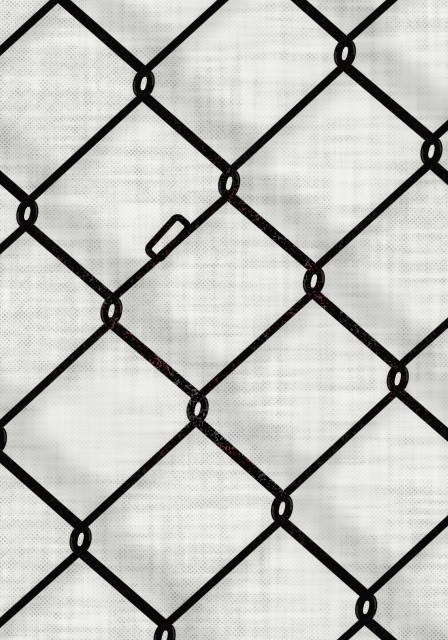
Write a Shadertoy shader that draws this pattern.

```glsl
// Black chain-link fence in front of a pale woven wall with soft shadows.
// A skewed lattice places the knots; capsule distances make the wires, tilted
// ellipses the knots, and noise the weave, blotches, scuffs and rust.

// Lengths are in canvas heights, origin at the lower left
const vec2 ORIGIN = vec2(0.3073, 0.3594);       // one knot of the lattice
const vec2 STEP_DOWN = vec2(0.1323, -0.1536);   // along the thick wires
const vec2 STEP_UP = vec2(0.1827, 0.2018);      // along the thin wires
const float JITTER = 0.0016;
const float THICK = 0.0082;                     // half widths
const float THIN = 0.0061;
const vec2 KNOT_RADII = vec2(0.0105, 0.0172);
const float KNOT_WIRE = 0.0063;
const float KNOT_TILT = 0.22;
const vec2 JOIN = vec2(0.001, 0.0185);          // knot centre to wire end
const vec2 CLIP_CENTRE = vec2(0.2625, 0.628);
const vec2 CLIP_HALF = vec2(0.036, 0.0130);
const float CLIP_WIRE = 0.0052;
const vec2 SHADOW_SHIFT = vec2(0.042, 0.022);
const float SHADOW_BLUR = 0.047;
const float WEAVE = 300.0;
const vec2 WORN_CENTRE = vec2(0.37, 0.47);
const vec3 WALL = vec3(0.925, 0.925, 0.915);
const vec3 INK = vec3(0.030, 0.025, 0.025);
const vec3 SCUFF = vec3(0.31, 0.30, 0.30);
const vec3 RUST = vec3(0.42, 0.18, 0.15);
const float PI = 3.14159265;

float hash(vec2 p) {
    vec3 q = fract(vec3(p.xyx) * 0.1031);
    q += dot(q, q.yzx + 33.33);
    return fract((q.x + q.y) * q.z);
}

float noise(vec2 p) {
    vec2 i = floor(p), f = fract(p);
    f = f * f * (3.0 - 2.0 * f);
    return mix(mix(hash(i), hash(i + vec2(1, 0)), f.x),
               mix(hash(i + vec2(0, 1)), hash(i + vec2(1, 1)), f.x), f.y);
}

float fbm(vec2 p) {
    float sum = 0.0, amp = 0.5;
    for (int i = 0; i < 4; i++) {
        sum += amp * noise(p);
        p = p * 2.03 + 17.1;
        amp *= 0.5;
    }
    return sum / 0.9375;
}

mat2 rotation(float a) { return mat2(cos(a), sin(a), -sin(a), cos(a)); }

float segment(vec2 p, vec2 a, vec2 b) {
    vec2 d = b - a;
    return length(p - a - d * clamp(dot(p - a, d) / dot(d, d), 0.0, 1.0));
}

float ellipse(vec2 p, vec2 r) {
    float f = length(p / r);
    return f * (f - 1.0) / max(length(p / (r * r)), 1e-4);
}

vec2 knotAt(vec2 id) {
    vec2 wobble = vec2(hash(id + 40.0), hash(id + 71.0)) - 0.5;
    return ORIGIN + mat2(STEP_DOWN, STEP_UP) * id + 2.0 * JITTER * wobble;
}

// Distances to the centre lines: x thick wire, y thin wire, z knot ring.
// w is the pale seam where one strand of the knot crosses the other.
vec4 fence(vec2 p) {
    vec2 cell = round(inverse(mat2(STEP_DOWN, STEP_UP)) * (p - ORIGIN));
    vec4 d = vec4(1.0, 1.0, 1.0, 0.0);
    for (int j = -1; j <= 1; j++)
    for (int i = -1; i <= 1; i++) {
        vec2 id = cell + vec2(i, j);
        vec2 k = knotAt(id);
        d.x = min(d.x, segment(p, k - JOIN, knotAt(id + vec2(1, 0)) + JOIN));
        d.y = min(d.y, segment(p, k - JOIN, knotAt(id - vec2(0, 1)) + JOIN));
        vec2 q = rotation(KNOT_TILT) * (p - k);
        float ring = ellipse(q, KNOT_RADII);
        d.z = min(d.z, abs(ring));
        float seam = 1.0 - smoothstep(0.0004, 0.0018, abs(ring - 0.0035));
        d.w = max(d.w, seam * smoothstep(0.004, 0.011, q.x * sign(q.y)));
    }
    return d;
}

// Rounded wire frame hanging on one thin wire
float clipFrame(vec2 p) {
    vec2 along = normalize(STEP_UP);
    vec2 q = p - CLIP_CENTRE;
    q = abs(vec2(dot(q, along), dot(q, vec2(-along.y, along.x))));
    q -= CLIP_HALF - 0.008;
    return abs(length(max(q, 0.0)) + min(max(q.x, q.y), 0.0) - 0.008);
}

vec3 wall(vec2 p) {
    float blotch = fbm(p * 6.0 + 3.0);
    float streak = 0.6 * fbm(p * vec2(9.0, 130.0)) + 0.4 * fbm(p * vec2(110.0, 7.0));
    float worn = smoothstep(0.40, 0.66, 0.5 * blotch + 0.5 * streak);
    vec2 w = p * WEAVE * PI + 1.5 * noise(p * 60.0);
    float dots = smoothstep(-0.1, 0.8, sin(w.x) * sin(w.y));
    float tone = 0.05 * (blotch - 0.5) - 0.10 * (streak - 0.5);
    tone -= worn * (0.03 + 0.17 * dots * noise(p * 150.0)) + 0.025 * dots;
    return WALL + tone;
}

void mainImage(out vec4 fragColor, in vec2 fragCoord) {
    vec2 p = fragCoord / iResolution.y;
    float px = 0.75 / iResolution.y;
    // Wall and shadows
    vec4 shade = fence(p - SHADOW_SHIFT);
    float shadow = 1.0 - smoothstep(0.004, SHADOW_BLUR, shade.x);
    shadow = max(shadow, 0.55 * (1.0 - smoothstep(0.0, 0.03, shade.y)));
    vec4 d = fence(p);
    float clipD = clipFrame(p);
    float contact = min(min(d.x, d.y), min(d.z, clipD));
    vec3 col = wall(p) - 0.10 * shadow - 0.09 * exp(-contact * 90.0);
    // Scuffed, partly rusted metal
    float worn = 1.0 - smoothstep(0.08, 0.42, length(p - WORN_CENTRE));
    float grain = noise(p * 430.0) * (0.65 + 0.5 * noise(p * 95.0));
    float speck = smoothstep(0.48, 0.85, grain) * (0.15 + worn) * (d.x < d.y ? 1.0 : 0.55);
    float rust = smoothstep(0.42, 0.65, noise(p * 24.0 + 5.0)) * worn;
    vec3 metal = mix(INK, mix(SCUFF, RUST, rust), min(speck, 1.0));
    metal = mix(metal, SCUFF, 0.6 * d.w);
    // Smoothed silhouette of wires, knots and clip
    float edge = min(min(d.x - THICK, d.y - THIN), min(clipD - CLIP_WIRE, d.z - KNOT_WIRE));
    col = mix(col, metal, 1.0 - smoothstep(-px, px, edge));
    fragColor = vec4(clamp(col, 0.0, 1.0), 1.0);
}
```
